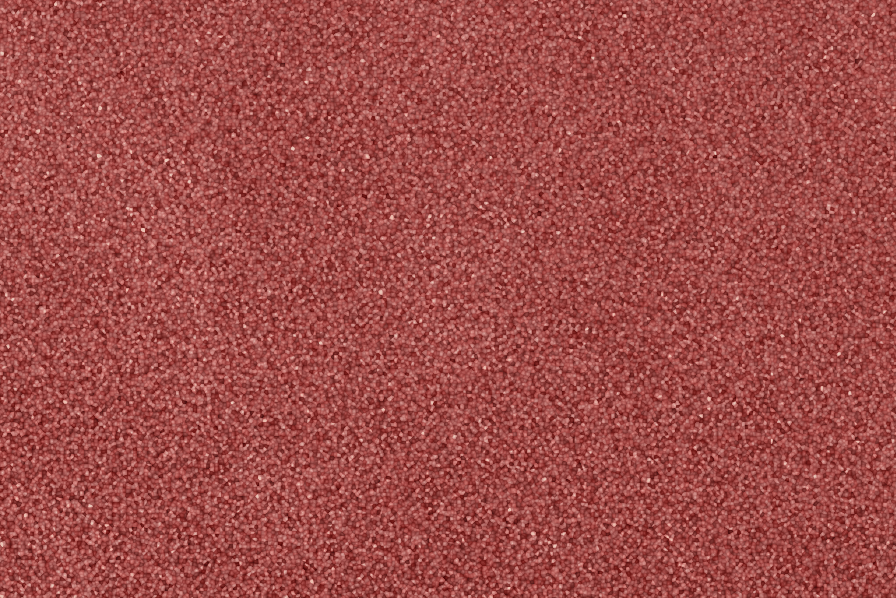
A Shadertoy shader for this texture:

```glsl
const float GRAINS = 170.0;        // grains per canvas height
const float JITTER = 0.9;          // scatter of grain centres
const float BLEND = 11.0;          // sharpness of the edges between grains
const float SIZE_SPREAD = 0.12;    // how far large grains crowd out small ones
const float WARP = 0.4;            // bending of grain outlines
const float OPPOSE = 0.16;         // how far a grain differs from its neighbours
const float SHADE_GAIN = 2.7;      // contrast from grain to grain
const float GAP_GAIN = 2.2;        // darkness of the gaps
const float MEAN_GAP = 0.44;       // average distance to a grain centre
const float GRIT_SCALE = 1.3;      // grit frequency relative to the grains
const float GRIT_GAIN = 1.4;       // contrast of the fine grit
const float FLECK_SHARE = 0.018;   // share of pale chips
const float FLECK_GAIN = 0.5;
const float PIT_SHARE = 0.015;     // share of dark pits
const float PIT_GAIN = 0.3;
const float TINT_GAIN = 0.06;      // red to pink variation
const float PATCH_GAIN = 0.45;     // soft, worn areas

const vec3 CREVICE = vec3(0.30, 0.05, 0.05);
const vec3 MAROON = vec3(0.44, 0.12, 0.11);
const vec3 BRICK = vec3(0.55, 0.218, 0.206);
const vec3 ROSE = vec3(0.65, 0.31, 0.30);
const vec3 SALMON = vec3(0.72, 0.40, 0.38);
const vec3 BLUSH = vec3(0.82, 0.53, 0.51);
const vec3 CHIP = vec3(0.92, 0.76, 0.70);

// Integer hash giving three values from 0 to 1
vec3 hash3(vec2 cell, uint seed) {
    uvec3 v = uvec3(uvec2(ivec2(cell)), seed);
    v = v * 1664525u + 1013904223u;
    v.x += v.y * v.z;
    v.y += v.z * v.x;
    v.z += v.x * v.y;
    v ^= v >> 16u;
    v.x += v.y * v.z;
    v.y += v.z * v.x;
    v.z += v.x * v.y;
    return vec3(v >> 8u) / 16777216.0;
}

// Smooth noise, three independent channels
vec3 noise3(vec2 p, uint seed) {
    vec2 cell = floor(p);
    vec2 f = fract(p);
    f = f * f * (3.0 - 2.0 * f);
    vec3 low = mix(hash3(cell, seed), hash3(cell + vec2(1, 0), seed), f.x);
    vec3 high = mix(hash3(cell + vec2(0, 1), seed), hash3(cell + vec2(1, 1), seed), f.x);
    return mix(low, high, f.y);
}

// Shade and tint of one grain, set against its four neighbours
vec2 grainLook(vec2 id) {
    vec3 look = hash3(id, 2u);
    float around = hash3(id + vec2(1, 0), 2u).x + hash3(id - vec2(1, 0), 2u).x
                 + hash3(id + vec2(0, 1), 2u).x + hash3(id - vec2(0, 1), 2u).x;
    float shade = look.x - 0.5 - OPPOSE * (around - 2.0);
    shade += FLECK_GAIN * step(1.0 - FLECK_SHARE, look.z);
    shade -= PIT_GAIN * step(look.z, PIT_SHARE);
    return vec2(shade, look.y - 0.5);
}

// Blended grains: x = shade, y = tint, z = distance to the nearest centre
vec3 grainField(vec2 p) {
    vec2 cell = floor(p);
    vec2 sum = vec2(0.0);
    float total = 0.0;
    float nearest = 4.0;
    for (int j = -1; j <= 1; j++) {
        for (int i = -1; i <= 1; i++) {
            vec2 id = cell + vec2(i, j);
            vec3 place = hash3(id, 1u);
            vec2 offset = id + 0.5 + JITTER * (place.xy - 0.5) - p;
            float d2 = dot(offset, offset);
            float weight = exp(-BLEND * (d2 - SIZE_SPREAD * (place.z - 0.5)));
            sum += weight * grainLook(id);
            total += weight;
            nearest = min(nearest, d2);
        }
    }
    return vec3(sum / total, sqrt(nearest));
}

// Colour ramp over tone, measured in standard deviations
vec3 rubberColour(float tone) {
    vec3 c = mix(CREVICE, MAROON, smoothstep(-3.0, -1.7, tone));
    c = mix(c, BRICK, clamp((tone + 1.7) / 1.03, 0.0, 1.0));
    c = mix(c, ROSE, clamp((tone + 0.67) / 0.85, 0.0, 1.0));
    c = mix(c, SALMON, clamp((tone - 0.18) / 0.79, 0.0, 1.0));
    c = mix(c, BLUSH, clamp((tone - 0.97) / 0.93, 0.0, 1.0));
    return mix(c, CHIP, smoothstep(1.9, 3.2, tone));
}

void mainImage(out vec4 fragColor, in vec2 fragCoord) {
    vec2 uv = fragCoord / iResolution.xy;
    vec2 p = fragCoord / iResolution.y;

    // Crooked grains, the gaps between them and fine grit on top
    vec2 q = p * GRAINS;
    vec2 bend = WARP * (noise3(q * 0.8, 5u).xy - 0.5);
    vec3 grain = grainField(q + bend);
    float grit = noise3(q * GRIT_SCALE, 6u).x - 0.5;
    float tone = SHADE_GAIN * grain.x - GAP_GAIN * (grain.z - MEAN_GAP) + GRIT_GAIN * grit;

    // Rougher towards the lower left, smoother towards the upper right
    tone *= mix(1.14, 0.86, 0.65 * uv.y + 0.35 * uv.x);

    // Worn patches and a gentle fall of light
    float worn = 0.6 * noise3(p * 4.0, 3u).x + 0.4 * noise3(p * 15.0, 4u).x - 0.5;
    tone += PATCH_GAIN * worn + 0.16 * (uv.y - 0.5) - 0.1 * (uv.x - 0.5);

    // Shift single grains between red and pink
    vec3 colour = rubberColour(tone);
    colour += TINT_GAIN * grain.y * vec3(-0.3, 1.0, 1.0);
    fragColor = vec4(clamp(colour, 0.0, 1.0), 1.0);
}
```
